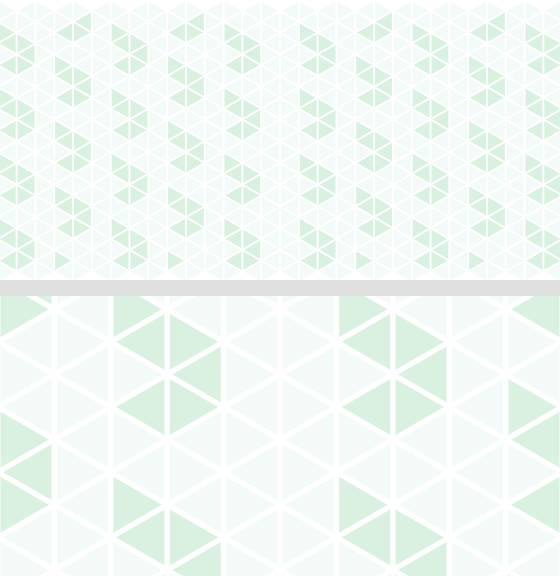
Top: the whole. Bottom: its middle third, enlarged.
Give the GLSL for this pattern, as a Shadertoy shader.

```glsl
// Distance from each coordinate to its nearest integer grid line
vec3 lineDistance(vec3 g) {
    return abs(g - round(g));
}

// Six-triangle motif: a hexagon short of one wedge, plus a triangle above it
bool inMotif(float column, float row) {
    float slot = mod(column + 15.0, 16.0);
    float motif = floor(slot / 3.0);
    float side = slot - 3.0 * motif;
    float step6 = mod(row - 3.0 - 3.0 * motif, 6.0);

    bool occupied = slot < 14.5 && side < 1.5;
    bool filled = step6 < 3.5 && abs(step6 - 2.0 * (1.0 - side)) > 0.5;
    bool inside = row > 1.5 && row < 24.5;
    return occupied && filled && inside;
}

void mainImage(out vec4 fragColor, in vec2 fragCoord) {
    float altitude = 0.06719;
    float pixel = 1.0 / iResolution.y;

    // x counts columns from the centre, y counts half sides from the top
    float x = (fragCoord.x - 0.5 * iResolution.x) * pixel / altitude;
    float y = (1.0 - fragCoord.y * pixel) / (altitude * 0.57735);

    // Three line families of the triangular grid
    vec3 grid = vec3(x, 0.5 * (y + x + 1.0), 0.5 * (y - x + 1.0));
    vec3 cell = floor(grid);
    float row = cell.y + cell.z;

    // Triangle colour, with bare notches along the top and bottom
    vec3 white = vec3(1.0);
    vec3 tint = inMotif(cell.x, row) ? vec3(0.855, 0.945, 0.885)
                                     : vec3(0.957, 0.982, 0.970);
    if (row < 0.5 || row > 25.5) tint = white;

    // White gaps between triangles
    vec3 d = lineDistance(grid) * altitude;
    float edge = min(d.x, min(d.y, d.z)) - 0.0032;
    float cover = clamp(edge / pixel + 0.5, 0.0, 1.0);

    fragColor = vec4(mix(white, tint, cover), 1.0);
}
```
